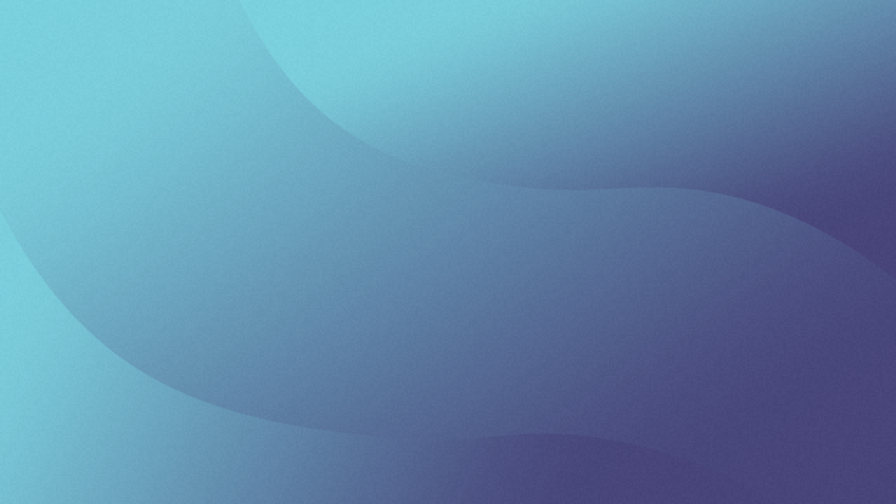
Give the GLSL for this background, as a WebGL 1 fragment shader.

```glsl
precision highp float;
// Soft cyan-to-indigo backdrop: two S-shaped waves split the canvas into
// three sheets, each filled with its own linear ramp between two colours.
// A fine hashed grain covers everything. Lengths are in canvas heights.

uniform vec2 u_resolution;

#define LIGHT vec3(0.486, 0.822, 0.874)
#define DARK vec3(0.277, 0.263, 0.472)
// Ramp of each sheet: weight across, weight downward, offset
#define RAMP_TOP vec3(0.660, 1.600, -0.700)
#define RAMP_MIDDLE vec3(0.510, 0.700, -0.268)
#define RAMP_BOTTOM vec3(0.850, 0.450, -0.335)
#define RAMP_SOFTNESS 0.013
#define GRAIN_ROWS 288.0
#define GRAIN_AMOUNT 0.019

float hash(vec2 cell) {
  vec3 q = fract(vec3(cell.xyx) * 0.1031);
  q += dot(q, q.yzx + 33.33);
  return fract((q.x + q.y) * q.z);
}

// Depth of a wave below the top: an exponential slide that levels out,
// lifts slightly, then bends down again past the bend point.
float wave(float x, vec2 start, float fall, float reach, float bend, float lift, float curl) {
  float slide = start.y + fall * (1.0 - exp((start.x - x) / reach));
  float past = max(x - bend, 0.0);
  return slide - lift * smoothstep(bend - 0.25, bend, x) + curl * past * past;
}

float upperWave(float x) {
  return wave(x, vec2(0.4745, 0.0), 0.3935, 0.1968, 1.319, 0.0162, 0.847);
}

float lowerWave(float x) {
  return wave(x, vec2(0.0, 0.4167), 0.472, 0.2477, 1.088, 0.0225, 0.648);
}

// Coverage below an edge, smoothed over a pixel measured across its slope
float below(float depth, float edge, float nextEdge, float pixel) {
  float slope = (nextEdge - edge) / pixel;
  float gap = (depth - edge) / sqrt(1.0 + slope * slope);
  return smoothstep(-pixel, pixel, gap);
}

// Linear ramp with rounded ends
vec3 sheet(vec2 pos, vec3 ramp) {
  float t = dot(vec3(pos, 1.0), ramp);
  t = 0.5 * (t + sqrt(t * t + RAMP_SOFTNESS));
  float rest = 1.0 - t;
  t = 1.0 - 0.5 * (rest + sqrt(rest * rest + RAMP_SOFTNESS));
  return mix(LIGHT, DARK, clamp(t, 0.0, 1.0));
}

void main() {
  float pixel = 1.0 / u_resolution.y;
  vec2 pos = gl_FragCoord.xy * pixel;
  pos.y = 1.0 - pos.y;

  // Stack the sheets from top to bottom
  float nextX = pos.x + pixel;
  float middle = below(pos.y, upperWave(pos.x), upperWave(nextX), pixel);
  float bottom = below(pos.y, lowerWave(pos.x), lowerWave(nextX), pixel);
  vec3 color = mix(sheet(pos, RAMP_TOP), sheet(pos, RAMP_MIDDLE), middle);
  color = mix(color, sheet(pos, RAMP_BOTTOM), bottom);

  // Fine grain
  color += (hash(floor(pos * GRAIN_ROWS)) - 0.5) * GRAIN_AMOUNT;
  gl_FragColor = vec4(color, 1.0);
}
```
